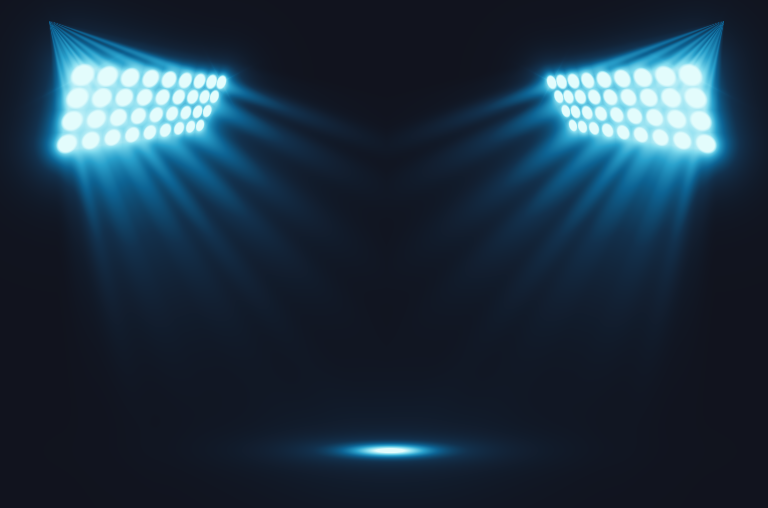
Reproduce this background procedurally as a Shadertoy shader.

```glsl
// Two mirrored stadium floodlight panels casting blue beams over a dark stage with a floor glow.
#define AXIS_X 0.005
#define FAN_ORIGIN vec2(0.665, 0.96)
#define FLOOR_POS vec2(0.007, 0.113)
#define COLUMNS 9
#define ROWS 4
#define HALO_SIZE 0.036
#define BEAM_REACH 0.22
#define BEAM_POWER 0.48
#define RAY_DENSITY 44.0

// Panel corners: x is the distance from the mirror axis, y the height
const vec2 TOP_OUT = vec2(0.598, 0.852);
const vec2 TOP_IN  = vec2(0.325, 0.838);
const vec2 LOW_OUT = vec2(0.629, 0.717);
const vec2 LOW_IN  = vec2(0.367, 0.753);

float hash(float n) { return fract(sin(n * 127.1) * 4375.85); }

float noise(float x) {
    float f = fract(x);
    return mix(hash(floor(x)), hash(floor(x) + 1.0), f * f * (3.0 - 2.0 * f));
}

// Signed distance to the panel outline
float panelDistance(vec2 p) {
    vec2 corner[4] = vec2[4](TOP_OUT, TOP_IN, LOW_IN, LOW_OUT);
    float nearest = 10.0;
    float side = 1.0;
    for (int i = 0; i < 4; i++) {
        vec2 a = corner[i];
        vec2 edge = corner[(i + 1) % 4] - a;
        vec2 w = p - a;
        nearest = min(nearest, length(w - edge * clamp(dot(w, edge) / dot(edge, edge), 0.0, 1.0)));
        if (edge.x * w.y - edge.y * w.x < 0.0) side = -1.0;
    }
    return -side * nearest;
}

// Perspective grid of lamps: x = solid disc, y = soft bloom
vec2 lamps(vec2 p) {
    vec2 light = vec2(0.0);
    for (int i = 0; i < COLUMNS; i++) {
        float t = float(i) / float(COLUMNS - 1);
        float u = t * (1.49 - 0.49 * t);
        for (int j = 0; j < ROWS; j++) {
            float v = float(j) / float(ROWS - 1);
            vec2 centre = mix(mix(TOP_OUT, TOP_IN, u), mix(LOW_OUT, LOW_IN, u), v);
            vec2 radius = mix(vec2(0.022, 0.021), vec2(0.009, 0.013), u) * mix(1.0, 0.86, v);
            vec2 d = p - centre;
            d.x += 0.2 * d.y;
            float k = length(d / radius);
            light.x = max(light.x, 1.0 - smoothstep(0.8, 1.16, k));
            light.y = max(light.y, exp(-2.2 * max(k - 1.0, 0.0)));
        }
    }
    return light;
}

// Fan of streaked beams leaving the panel inward and downward
float beams(vec2 p, float dist) {
    vec2 d = FAN_ORIGIN - p;
    float angle = atan(d.x, d.y);
    float fan = smoothstep(0.03, 0.30, angle) * (1.0 - smoothstep(1.18, 1.36, angle));
    float inward = smoothstep(0.55, 1.15, angle);
    float streak = 0.5 + 0.5 * sin(angle * RAY_DENSITY + 2.0 * noise(angle * 9.0));
    streak = mix(streak, noise(angle * 23.0), 0.4);
    float depth = mix(0.38, 0.75, inward);
    float reach = BEAM_REACH * mix(1.0, 0.85, inward);
    float fade = exp(-pow(max(dist, 0.0) / reach, 1.4));
    return BEAM_POWER * fan * fade * (1.0 - depth * streak) * mix(1.2, 1.0, inward);
}

// Thin four-point glint
float glint(vec2 d, float size) {
    d = mat2(0.88, 0.47, -0.47, 0.88) * d;
    vec2 a = abs(d) / size;
    return exp(-a.x * 14.0 - a.y * 1.8) + exp(-a.y * 14.0 - a.x * 1.8);
}

float floorGlow(vec2 d) {
    float core = exp(-dot(d / vec2(0.07, 0.011), d / vec2(0.07, 0.011)));
    float flare = exp(-1.6 * length(d / vec2(0.16, 0.022)));
    float haze = exp(-dot(d / vec2(0.27, 0.13), d / vec2(0.27, 0.13)));
    return 0.5 * core + 0.65 * flare + 0.07 * haze;
}

// Light energy to colour, from night blue to cyan white
vec3 glowColour(float e) {
    e = clamp(e, 0.0, 1.0) * 5.0;
    vec3 c = mix(vec3(0.068, 0.076, 0.118), vec3(0.07, 0.19, 0.30), clamp(e, 0.0, 1.0));
    c = mix(c, vec3(0.05, 0.39, 0.58), clamp(e - 1.0, 0.0, 1.0));
    c = mix(c, vec3(0.16, 0.63, 0.80), clamp(e - 2.0, 0.0, 1.0));
    c = mix(c, vec3(0.49, 0.85, 0.93), clamp(e - 3.0, 0.0, 1.0));
    return mix(c, vec3(0.89, 0.99, 0.99), clamp(e - 4.0, 0.0, 1.0));
}

void mainImage(out vec4 fragColor, in vec2 fragCoord) {
    vec2 p = fragCoord / iResolution.y;
    p.x -= 0.5 * iResolution.x / iResolution.y + AXIS_X;
    vec2 q = vec2(abs(p.x), p.y);

    // Panel halo, brighter on the outer side
    float dist = panelDistance(q) - 0.012;
    float outer = smoothstep(0.3, 0.64, q.x);
    float halo = mix(0.46, 0.74, outer) * exp(-max(dist, 0.0) / (HALO_SIZE * mix(0.75, 1.15, outer)));
    vec2 lamp = lamps(q);

    // Screen-blend the light layers
    float dark = (1.0 - halo) * (1.0 - beams(q, dist)) * (1.0 - 0.5 * lamp.y);
    dark *= 1.0 - 0.35 * glint(q - TOP_OUT, 0.06);
    dark *= 1.0 - 0.25 * glint(q - TOP_IN, 0.035);
    float energy = mix(1.0 - dark, 1.0, lamp.x);
    energy += floorGlow(p - FLOOR_POS);
    fragColor = vec4(glowColour(energy), 1.0);
}
```
